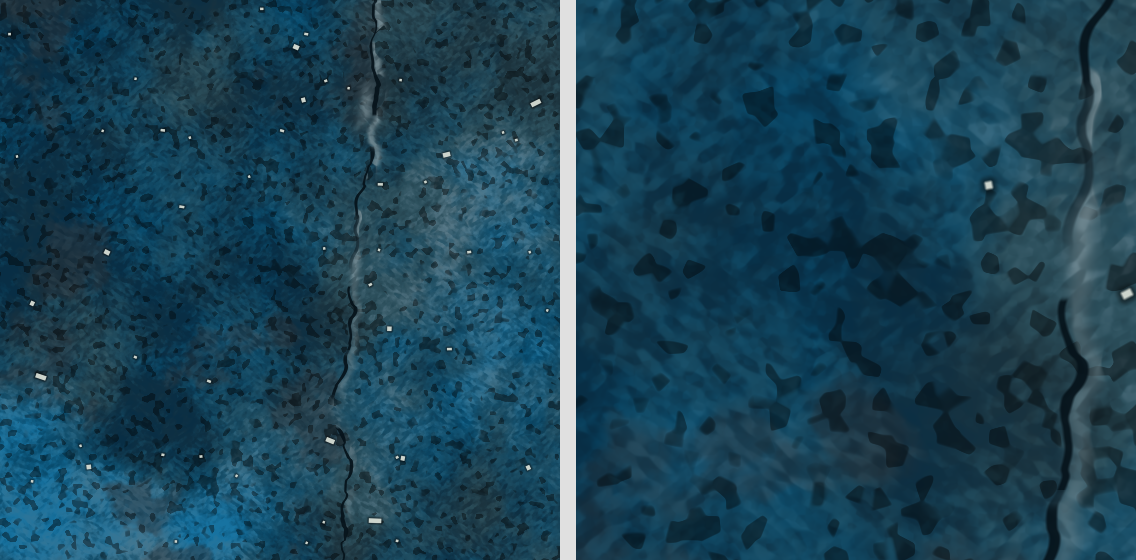
Left: the whole. Right: its middle third, enlarged.
Give the GLSL for this texture, as a Shadertoy shader.

```glsl
float hash(vec2 p) {
    vec3 q = fract(vec3(p.xyx) * 0.1031);
    q += dot(q, q.yzx + 33.33);
    return fract((q.x + q.y) * q.z);
}

float bell(float x) { return exp(-x * x); }

mat2 rotation(float a) { return mat2(cos(a), sin(a), -sin(a), cos(a)); }

// Smooth cellular noise: scattered cell values blended by distance
float cellular(vec2 p) {
    vec2 base = floor(p);
    float total = 0.0, weights = 0.0;
    for (int j = -1; j <= 1; j++)
    for (int i = -1; i <= 1; i++) {
        vec2 cell = base + vec2(i, j);
        vec2 d = cell + vec2(hash(cell + 17.0), hash(cell + 71.0)) - p;
        float w = exp(-7.0 * dot(d, d));
        total += w * hash(cell + 139.0);
        weights += w;
    }
    return total / weights;
}

float clouds(vec2 p) {
    float sum = 0.0, amp = 0.5;
    for (int i = 0; i < 5; i++) {
        sum += amp * (cellular(p) - 0.5);
        p = rotation(0.6) * p * 2.1 + 13.0;
        amp *= 0.56;
    }
    return sum;
}

// Short brush dabs leaning one of two ways
float dabs(vec2 uv) {
    float a = cellular(rotation(0.6) * uv * vec2(1.0) * 150.0 * mat2(0.6, 0.0, 0.0, 1.2));
    float b = cellular(rotation(-0.7) * uv * 150.0 * mat2(0.6, 0.0, 0.0, 1.2) + 40.0);
    return mix(a, b, smoothstep(0.4, 0.6, cellular(uv * 22.0))) - 0.5;
}

// Distance to a small tilted chip, at most one per grid cell
float chip(vec2 uv, float cells, float chance, float size) {
    vec2 cell = floor(uv * cells);
    if (hash(cell + cells) > chance) return 1.0;
    vec2 center = 0.2 + 0.6 * vec2(hash(cell + 5.0), hash(cell + 53.0));
    vec2 p = rotation(hash(cell + 29.0) - 0.5) * (fract(uv * cells) - center) / cells;
    float stretch = 0.6 + 2.0 * pow(hash(cell + 91.0), 4.0);
    vec2 d = abs(p) - size * vec2(stretch, 0.7);
    return length(max(d, 0.0)) + min(max(d.x, d.y), 0.0) - 0.0008;
}

float crackX(float y) {
    float x = 0.626 + 0.042 * smoothstep(0.45, 0.85, y);
    x -= 0.04 * bell((y - 0.28) / 0.055) + 0.015 * bell(y / 0.15);
    x += 0.004 * sin(y * 47.0) + 0.002 * sin(y * 113.0 + 1.0);
    return x + 0.009 * (cellular(vec2(y * 55.0, 3.5)) - 0.5);
}

void mainImage(out vec4 fragColor, in vec2 fragCoord) {
    vec2 uv = fragCoord / iResolution.xy;
    float side = uv.x - crackX(uv.y);
    float grain = dabs(uv);
    float fine = cellular(uv * 230.0) - 0.5;

    // Pale patches: position, added tone, added greyness
    vec4 patches[9] = vec4[9](
        vec4(0.41, 0.05, 0.50, -0.50), vec4(0.20, 0.05, 0.45, 0.15),
        vec4(0.02, 0.07, 0.32, -0.30), vec4(0.06, 0.25, 0.30, -0.50),
        vec4(0.92, 0.66, 0.42, 0.20), vec4(0.69, 0.24, 0.36, 0.25),
        vec4(0.82, 0.50, 0.18, -0.35), vec4(0.51, 0.59, 0.16, -0.40),
        vec4(0.94, 0.34, 0.25, -0.35));
    vec2 warped = uv + 0.09 * vec2(clouds(uv * 9.0), clouds(uv * 9.0 + 50.0));
    float tone = 0.23 + 0.95 * clouds(uv * 6.0 + 4.0);
    float grey = 0.42 + 1.7 * clouds(uv * 5.0 + 27.0);
    for (int i = 0; i < 9; i++) {
        float glow = bell(length(warped - patches[i].xy) / 0.12);
        tone += patches[i].z * glow;
        grey += patches[i].w * glow;
    }
    float right = smoothstep(-0.01, 0.03, side);
    float halo = bell(side / 0.045);
    tone += 0.06 * right + 0.08 * halo + 0.32 * grain + 0.14 * fine;
    grey = clamp(grey + 0.17 * right + 0.35 * halo + 0.25 * grain, 0.0, 1.0);

    // Paint: blue to slate, dark to pale
    vec3 dark = mix(vec3(0.03, 0.18, 0.27), vec3(0.11, 0.20, 0.24), grey);
    vec3 middle = mix(vec3(0.03, 0.29, 0.42), vec3(0.17, 0.31, 0.36), grey);
    vec3 pale = mix(vec3(0.09, 0.45, 0.63), vec3(0.34, 0.47, 0.53), grey);
    vec3 color = mix(dark, middle, smoothstep(0.0, 0.5, tone));
    color = mix(color, pale, smoothstep(0.4, 0.95, tone));
    float rust = smoothstep(0.1, 0.25, clouds(uv * 6.0 + 83.0)) * (1.0 - right);
    color = mix(color, vec3(0.17, 0.21, 0.24) + 0.1 * grain, 0.5 * rust);
    float pits = smoothstep(0.72, 0.85, cellular(uv * 95.0 + 8.0));
    color *= 1.0 - 0.4 * pits;

    // Crack with a chipped, pale lip
    float lumps = smoothstep(0.35, 0.7, cellular(uv * vec2(70.0, 38.0)));
    float lip = bell((side - 0.008) / 0.008) * lumps;
    lip += bell((side + 0.016) / 0.011) * bell((uv.y - 0.81) / 0.035);
    lip *= 0.45 + 0.35 * smoothstep(0.4, 0.6, uv.y);
    color = mix(color, vec3(0.43, 0.51, 0.54) + 0.2 * grain, min(lip, 0.75));
    float width = 0.0008 + 0.0032 * cellular(vec2(uv.y * 28.0, 6.5));
    float gap = smoothstep(0.22, 0.36, cellular(vec2(uv.y * 16.0, 9.5)));
    float line = 1.0 - smoothstep(width - 0.0008, width + 0.0016, abs(side));
    color = mix(color, vec3(0.02, 0.07, 0.10), 0.92 * line * gap);

    // White chips with thin shadows
    float d = min(chip(uv, 8.0, 0.16, 0.0045), chip(uv, 23.0, 0.06, 0.0019));
    color *= 0.55 + 0.45 * smoothstep(0.0, 0.005, d);
    color = mix(color, vec3(0.80, 0.83, 0.80), 1.0 - smoothstep(-0.001, 0.0013, d));
    fragColor = vec4(color, 1.0);
}
```
